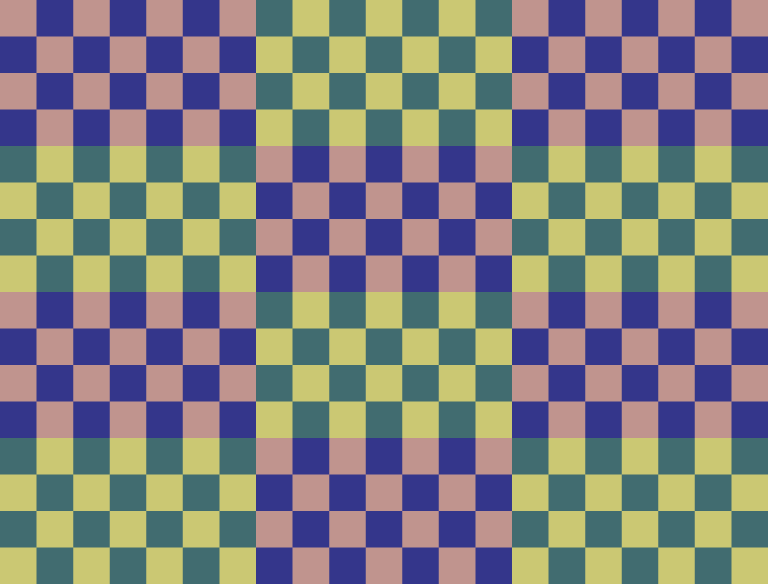
A WebGL 1 fragment shader for this pattern:

```glsl
precision highp float;
// Checkerboard of 21 by 16 cells, its two colour pairs alternating in blocks of 7 by 4.

uniform vec2 u_resolution;

// True for odd whole numbers; the half offset guards against rounding.
bool isOdd(float n) {
  return mod(n + 0.5, 2.0) > 1.0;
}

// Colour at a point measured in cells from the top left corner.
vec3 checkerColor(vec2 p) {
  vec2 blockSize = vec2(7.0, 4.0);
  vec2 cell = floor(p);
  vec2 block = floor((cell + 0.5) / blockSize);
  vec2 local = cell - block * blockSize;

  bool second = isOdd(local.x + local.y);
  vec3 roseIndigo = second ? vec3(0.204, 0.212, 0.545) : vec3(0.753, 0.580, 0.557);
  vec3 tealYellow = second ? vec3(0.796, 0.784, 0.451) : vec3(0.255, 0.424, 0.439);
  return isOdd(block.x + block.y) ? tealYellow : roseIndigo;
}

void main() {
  // Average a 4 by 4 grid inside each pixel to smooth the cell edges.
  vec3 sum = vec3(0.0);
  for (int j = 0; j < 4; j++) {
    for (int i = 0; i < 4; i++) {
      vec2 offset = (vec2(float(i), float(j)) + 0.5) / 4.0 - 0.5;
      vec2 uv = (gl_FragCoord.xy + offset) / u_resolution;
      sum += checkerColor(vec2(uv.x, 1.0 - uv.y) * vec2(21.0, 16.0));
    }
  }
  gl_FragColor = vec4(sum / 16.0, 1.0);
}
```
